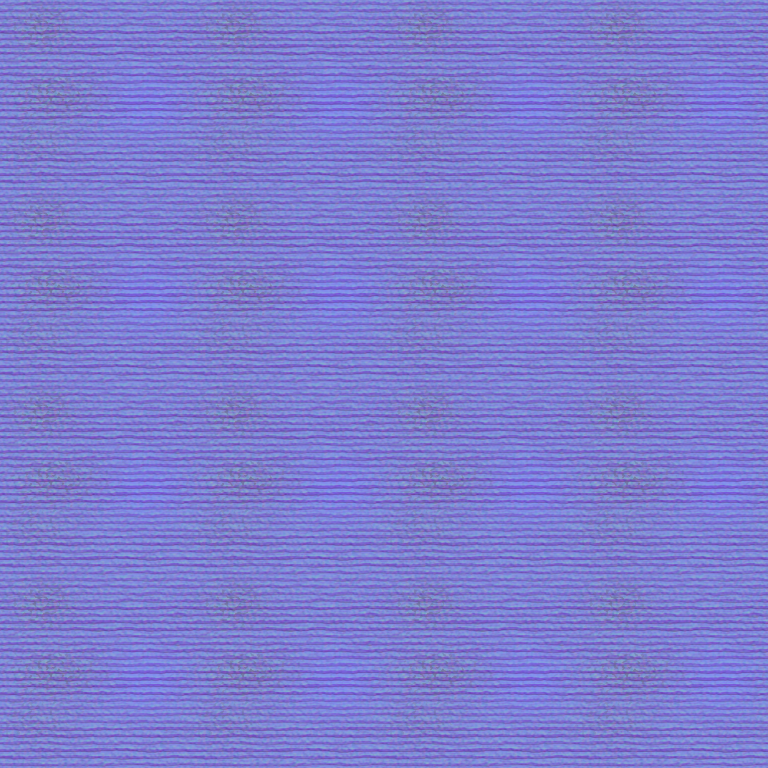
Reproduce this texture map procedurally as a WebGL 2 fragment shader.

```glsl
#version 300 es
precision highp float;
// Normal map of fine horizontal ribs with a gritty grain, tiled four by four.

uniform vec2 u_resolution;
out vec4 outColor;

float hash(vec2 p) {
    vec3 q = fract(p.xyx * vec3(0.1031, 0.1030, 0.0973));
    q += dot(q, q.yzx + 33.33);
    return fract((q.x + q.y) * q.z);
}

// Gradient at a lattice corner, wrapped to the period
float corner(vec2 cell, vec2 offset, vec2 period) {
    float angle = 6.2832 * hash(mod(cell, period) + period);
    return dot(vec2(cos(angle), sin(angle)), offset);
}

// Gradient noise over the unit tile with a whole number of cells
float noise(vec2 p, vec2 period) {
    p *= period;
    vec2 i = floor(p), f = p - i;
    vec2 u = f * f * f * (f * (f * 6.0 - 15.0) + 10.0);
    vec2 e = vec2(1.0, 0.0);
    return mix(
        mix(corner(i, f, period), corner(i + e, f - e, period), u.x),
        mix(corner(i + e.yx, f - e.yx, period), corner(i + 1.0, f - 1.0, period), u.x),
        u.y);
}

// Height of the rough grain
float grain(vec2 p) {
    return noise(p, vec2(34.0, 52.0)) + 0.6 * noise(p, vec2(58.0, 64.0))
         + 0.5 * noise(p, vec2(14.0, 22.0));
}

// Soft spot that wraps around the tile
float spot(vec2 p, vec2 center, vec2 radius) {
    vec2 d = (fract(p - center + 0.5) - 0.5) / radius;
    return exp(-dot(d, d));
}

void main() {
    vec2 tile = fract(gl_FragCoord.xy / u_resolution * 4.0);

    // Worn patches and one smoother area
    float wear = spot(tile, vec2(0.22, 0.85), vec2(0.15, 0.11))
               + spot(tile, vec2(0.28, 0.50), vec2(0.20, 0.10))
               + 0.5 * spot(tile, vec2(0.20, 0.25), vec2(0.18, 0.12));
    float smoothArea = spot(tile, vec2(0.76, 0.46), vec2(0.20, 0.16));

    // Slope of the grain
    vec2 e = vec2(0.008, 0.0);
    float h = grain(tile);
    vec2 slope = vec2(h - grain(tile + e), h - grain(tile + e.yx));
    slope *= 1.0 + 0.5 * wear - 0.4 * smoothArea;

    // 27 ribs per tile, slightly wavering, each with its own strength
    float y = tile.y * 27.0 + 0.22 * noise(tile, vec2(7.0, 27.0)) + 0.1 * h;
    float phase = fract(y);
    float strength = 0.8 + 0.4 * hash(vec2(mod(floor(y), 27.0), 5.0));
    float side = smoothstep(0.24, 0.02, abs(phase - 0.5) - 0.08);
    float crease = smoothstep(0.16, 0.0, abs(phase - 0.36));
    float crest = smoothstep(0.18, 0.0, abs(phase - 0.82));

    // Lit side, shaded side, thin crease and crest
    vec3 color = mix(vec3(0.51, 0.555, 0.87), vec3(0.48, 0.395, 0.81), side * strength);
    color -= vec3(0.04, 0.03, 0.10) * crease * strength;
    color += vec3(0.0, 0.04, -0.02) * crest * strength;

    // Grain tilts the surface; steep spots lose blue
    color += vec3(0.10 * slope.x, 0.11 * slope.y, -0.07 * length(slope));
    color.b += 0.05 * smoothArea + 0.02 - 0.05 * wear;

    // Dull grit gathered in the worn patches
    float grit = smoothstep(0.08, 0.40, noise(tile + 0.37, vec2(48.0, 60.0)));
    color = mix(color, vec3(0.43, 0.42, 0.58), grit * min(0.12 + 0.6 * wear, 0.7));

    outColor = vec4(clamp(color, 0.0, 1.0), 1.0);
}
```
